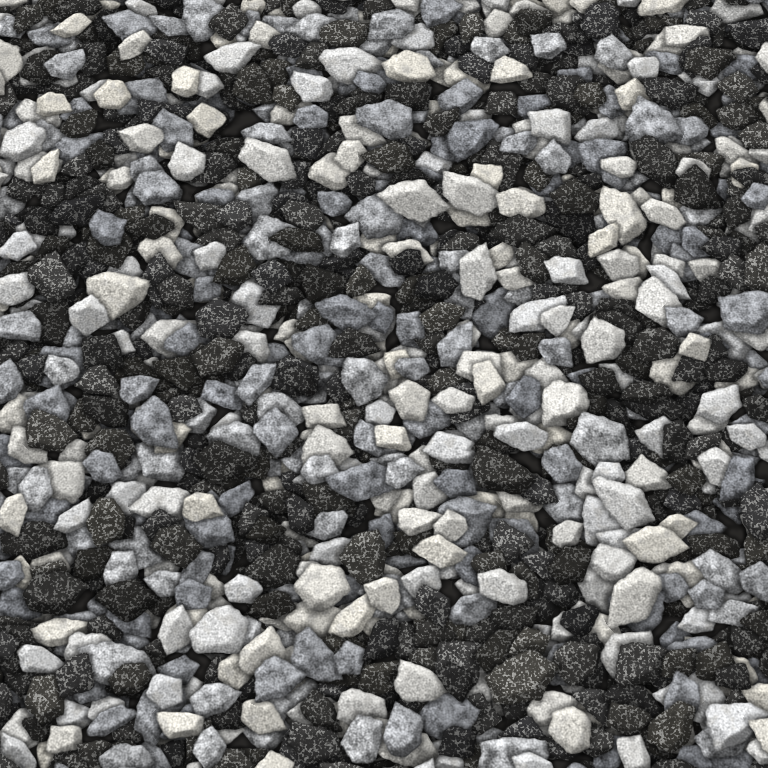
Reproduce this texture procedurally as a WebGL 2 fragment shader.

```glsl
#version 300 es
precision highp float;
precision highp int;
// Crushed stone chippings in charcoal, blue-grey and off-white, seen at a slant.
// Jittered grids of soft-edged convex polygons are gathered front to back until
// the pixel is covered; each chip shades those below and has facets and grain.

uniform vec2 u_resolution;
out vec4 fragColor;

#define DENSITY 16.5       // grid cells across the lower edge
#define PERSPECTIVE 0.17   // shrinking of chips towards the top
#define LAYERS 4
#define SIDES 6
#define JITTER 0.8
#define EDGE_HARDNESS 20.0
#define CONTACT_SHADOW 0.46
#define DARK_SHARE 0.40
#define GREY_SHARE 0.27
#define TOP_LAYER_FILL 0.75
#define DEEP_TONE 0.85     // brightness of the lowest layer

const float TAU = 6.28318;
const vec3 LIGHT = vec3(-0.236, 0.614, 0.755);

// Integer hash giving three values in 0..1
vec3 hash3(ivec3 key) {
    uvec3 v = uvec3(key) * 1664525u + 1013904223u;
    v.x += v.y * v.z; v.y += v.z * v.x; v.z += v.x * v.y;
    v ^= v >> 16u;
    v.x += v.y * v.z; v.y += v.z * v.x; v.z += v.x * v.y;
    return vec3(v >> 8u) / 16777216.0;
}

float cornerSlope(ivec2 corner, vec2 offset) {
    return dot(hash3(ivec3(corner, 977)).xy * 2.0 - 1.0, offset);
}

float gradientNoise(vec2 p) {
    ivec2 i = ivec2(floor(p));
    vec2 f = fract(p);
    vec2 u = f * f * (3.0 - 2.0 * f);
    float low = mix(cornerSlope(i, f),
                    cornerSlope(i + ivec2(1, 0), f - vec2(1, 0)), u.x);
    float high = mix(cornerSlope(i + ivec2(0, 1), f - vec2(0, 1)),
                     cornerSlope(i + ivec2(1, 1), f - vec2(1, 1)), u.x);
    return 1.2 * mix(low, high, u.y);
}

// Mineral colour from the kind of chip and three scales of noise
vec3 mineral(vec3 pick, float cloud, float grain, float fine) {
    if (pick.x < DARK_SHARE) {
        float specks = smoothstep(-0.1, 0.5, 0.8 * grain + fine + 0.5 * cloud);
        vec3 base = mix(vec3(0.185, 0.185, 0.19), vec3(0.21, 0.205, 0.19), pick.z);
        return mix(base, vec3(0.53, 0.53, 0.52), 0.8 * specks) * mix(0.72, 1.3, pick.y);
    }
    if (pick.x < DARK_SHARE + GREY_SHARE) {
        vec3 base = mix(vec3(0.51, 0.52, 0.54), vec3(0.72, 0.725, 0.73), pick.y);
        return base * (1.0 + 0.45 * cloud + 0.25 * grain + 0.3 * fine);
    }
    vec3 base = mix(vec3(0.84, 0.845, 0.85), vec3(0.87, 0.855, 0.81), pick.y);
    float stain = smoothstep(0.0, 0.5, cloud + 0.4 * grain);
    return mix(base, vec3(0.69, 0.685, 0.67), 0.65 * stain) * (1.0 + 0.13 * grain + 0.2 * fine);
}

// Adds one chip behind those already gathered
void addChip(inout vec3 color, inout float shade, inout float gap,
             vec2 q, ivec2 cell, int layer, float pixel, float roughness, float fine) {
    ivec3 key = ivec3(cell, layer * 32);
    vec3 place = hash3(key);
    float size = mix(0.43, 0.71, place.z * place.z);
    vec2 p = (q - vec2(cell) - 0.5 - (place.xy - 0.5) * JITTER) * vec2(1.0, 1.15) / size;
    if (dot(p, p) > 3.0) return;
    vec3 form = hash3(key + ivec3(0, 0, 1));
    if (layer == LAYERS - 1 && form.z > TOP_LAYER_FILL) return;

    // Turned and stretched chip space
    float stretch = mix(0.77, 1.0, form.y);
    float angle = TAU * form.x;
    mat2 turn = mat2(cos(angle), sin(angle), -sin(angle), cos(angle));
    p = turn * p * vec2(stretch, 1.0 / stretch);
    if (dot(p, p) > 2.1) return;

    // Outline and blended facet slope from the sides
    const float stepAngle = TAU / float(SIDES);
    const mat2 advance = mat2(cos(stepAngle), sin(stepAngle), -sin(stepAngle), cos(stepAngle));
    vec2 heading = vec2(1, 0);
    vec2 slope = vec2(0);
    float total = 0.0;
    for (int i = 0; i < SIDES; i++) {
        vec3 side = fract(form * (13.0 + 29.0 * float(i)));
        vec2 normal = normalize(heading + 0.9 * (side.x - 0.5) * vec2(-heading.y, heading.x));
        float weight = exp(EDGE_HARDNESS * (dot(p, normal) - mix(0.72, 1.05, side.y)));
        total += weight;
        slope += weight * normal * mix(0.6, 1.2, side.z);
        heading = advance * heading;
    }
    float edge = log(total) / EDGE_HARDNESS + roughness;
    float blur = pixel / size;
    if (edge < blur) {
        // Tilted top facet, grain and light
        vec2 tilt = 0.8 * (fract(form.yz * 57.0) - 0.5);
        float weight = 2.0 * exp(EDGE_HARDNESS * (dot(p, tilt) - 0.3));
        slope = (slope + weight * tilt) / (total + weight);
        vec2 grainPoint = q + floor(place.xy * 60.0);
        float cloud = gradientNoise(grainPoint * 4.0);
        float grain = gradientNoise(grainPoint * 11.0);
        slope = slope * turn + 0.35 * cloud + 0.25 * grain + 0.2 * fine;
        float light = max(dot(normalize(vec3(slope, 0.85)), LIGHT), 0.0);
        vec3 pick = hash3(key + ivec3(0, 0, 2));
        vec3 chip = mineral(pick, cloud, grain, fine) * mix(0.5, 1.14, light);
        chip *= mix(DEEP_TONE, 1.0, float(layer) / float(LAYERS - 1));
        chip *= mix(0.78, 1.0, smoothstep(0.0, 0.1, -edge));
        float cover = 1.0 - smoothstep(-blur, blur, edge);
        color += gap * cover * shade * chip;
        gap *= 1.0 - cover;
    }
    shade *= mix(1.0 - CONTACT_SHADOW, 1.0, smoothstep(-0.05, 0.3, edge));
}

void main() {
    vec2 uv = gl_FragCoord.xy / u_resolution.y;
    float zoom = DENSITY * (1.0 + PERSPECTIVE * uv.y);
    vec2 ground = (uv - vec2(0.5, 0.0)) * zoom;
    float roughness = 0.08 * gradientNoise(ground * 6.0);
    float fine = gradientNoise(ground * 21.0);
    vec3 color = vec3(0);
    float shade = 1.0, gap = 1.0;

    // Top layer first, and near rows before far ones
    for (int n = 0; n < 9 * LAYERS && gap > 0.02; n++) {
        int layer = LAYERS - 1 - n / 9;
        vec2 q = ground + vec2(0.37, 0.61) * float(layer);
        ivec2 cell = ivec2(floor(q)) + ivec2(1 - n % 3, (n % 9) / 3 - 1);
        addChip(color, shade, gap, q, cell, layer, zoom / u_resolution.y, roughness, fine);
    }
    color += gap * shade * vec3(0.16, 0.155, 0.15);
    fragColor = vec4(clamp(color, 0.0, 1.0), 1.0);
}
```
